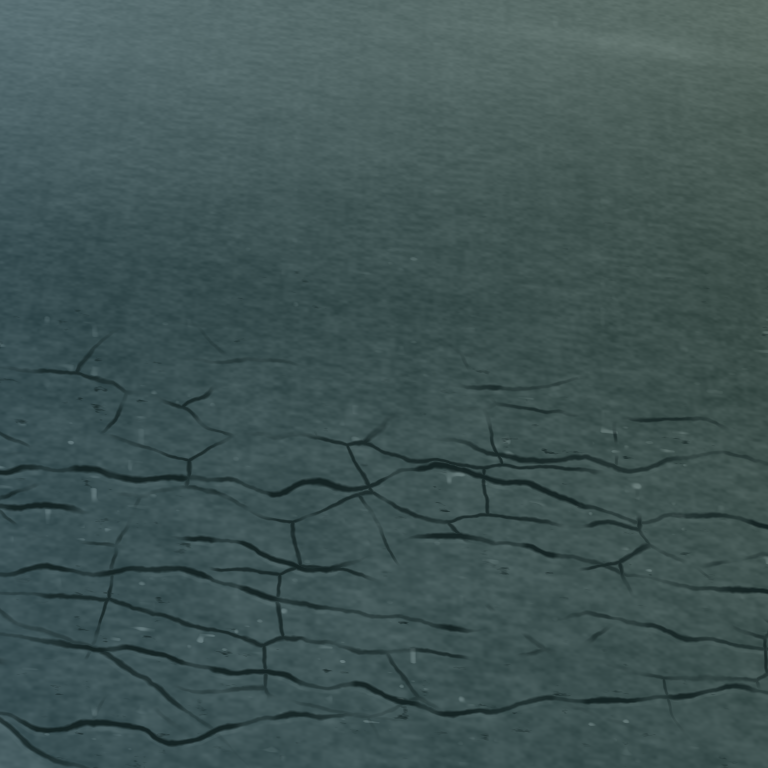
Give the GLSL for this texture, as a three.js fragment shader.

```glsl
varying vec2 vUv;

float hash(vec2 p) {
  return fract(sin(dot(p, vec2(127.1, 311.7))) * 43758.5453);
}

vec2 hash2(vec2 p) {
  return vec2(hash(p), hash(p + 37.3));
}

float noise(vec2 p) {
  vec2 i = floor(p);
  vec2 f = fract(p);
  f = f * f * (3.0 - 2.0 * f);
  return mix(mix(hash(i), hash(i + vec2(1.0, 0.0)), f.x),
             mix(hash(i + vec2(0.0, 1.0)), hash(i + 1.0), f.x), f.y);
}

float fbm(vec2 p) {
  float sum = 0.0;
  float amp = 0.5;
  for (int i = 0; i < 4; i++) {
    sum += amp * noise(p);
    p = p * 2.03 + 17.1;
    amp *= 0.5;
  }
  return sum / 0.9375;
}

// Distance to the nearest cell border, in canvas units
float cellBorder(vec2 p, vec2 scale) {
  p *= scale;
  vec2 cell = floor(p);
  vec2 nearest = vec2(0.0);
  float best = 9.0;
  for (int y = -1; y <= 1; y++) {
    for (int x = -1; x <= 1; x++) {
      vec2 c = cell + vec2(x, y);
      vec2 r = c + hash2(c) - p;
      if (dot(r, r) < best) {
        best = dot(r, r);
        nearest = r;
      }
    }
  }
  float border = 9.0;
  for (int y = -1; y <= 1; y++) {
    for (int x = -1; x <= 1; x++) {
      vec2 c = cell + vec2(x, y);
      vec2 r = c + hash2(c) - p;
      vec2 across = r - nearest;
      if (dot(across, across) > 0.0001) {
        vec2 n = normalize(across);
        border = min(border, dot(0.5 * (r + nearest), n) / length(n * scale));
      }
    }
  }
  return border;
}

// Signed height above a wandering crack
float crackHeight(vec2 p, float start, float slope, float seed) {
  float wander = 0.07 * (noise(vec2(p.x * 5.0, seed)) - 0.5)
               + 0.022 * (noise(vec2(p.x * 17.0, seed + 9.0)) - 0.5);
  return (p.y - start - slope * p.x - wander) / sqrt(1.0 + slope * slope);
}

float stroke(float d, float width) {
  return 1.0 - smoothstep(width * 0.4, width + 0.0022, abs(d));
}

void main() {
  vec2 uv = vUv;

  // Broad light and worn patches
  float tone = 0.326 + 0.085 * smoothstep(0.68, 1.0, uv.y);
  tone -= 0.022 * exp(-pow((uv.y - 0.6 + 0.08 * uv.x) / 0.12, 2.0));
  tone += 0.014 * (1.0 - uv.x) * smoothstep(0.65, 0.9, uv.y);
  tone += 0.05 * (fbm(uv * vec2(3.0, 8.0) + 4.0) - 0.5);
  float streak = (uv.y - 0.945 + 0.13 * (uv.x - 0.8)) / 0.014;
  tone += 0.045 * exp(-streak * streak) * smoothstep(0.5, 0.85, uv.x) * (1.0 - 0.7 * smoothstep(0.88, 1.0, uv.x));
  tone += 0.06 * (1.0 - smoothstep(0.05, 0.075, uv.x + uv.y * 0.9));

  // Asphalt grain, finer with distance
  vec2 ground = vec2(uv.x - 0.5, 1.0) / (3.0 - uv.y - 0.1 * uv.x);
  float near = 1.0 - smoothstep(0.45, 0.95, uv.y);
  float grain = 0.6 * noise(ground * vec2(230.0, 1000.0)) + 0.4 * noise(ground * vec2(420.0, 1700.0) + 7.0) - 0.5;
  float clumps = fbm(ground * vec2(75.0, 420.0) + 31.0) - 0.5;
  tone += grain * (0.055 + 0.025 * near) + clumps * (0.035 + 0.035 * near);

  // Long cracks drifting down to the right
  vec2 p = uv + 0.012 * (vec2(fbm(uv * 28.0), fbm(uv * 28.0 + 50.0)) - 0.5);
  float crack = 0.0;
  float lip = 0.0;
  for (int i = 0; i < 9; i++) {
    float k = float(i);
    bool diagonal = i > 6;
    float h = diagonal ? crackHeight(p, 0.23 - 0.17 * (k - 7.0), -0.75, k * 7.0)
                       : crackHeight(p, 0.575 - 0.08 * k, -0.1, k * 7.0);
    float open = smoothstep(0.3, 0.55, noise(vec2(uv.x * 6.0 + 3.0 * k, k * 3.7)));
    open *= 0.5 + 0.5 * smoothstep(0.25, 0.6, noise(vec2(uv.x * 27.0, k + 20.0)));
    open *= diagonal ? 0.8 * (1.0 - smoothstep(0.22, 0.38, uv.x)) : 1.0;
    crack = max(crack, open * stroke(h, 0.0006 + 0.0028 * open));
    lip = max(lip, open * stroke(h + 0.0065, 0.002));
  }

  // Branching network, densest at the left
  float field = smoothstep(0.02, 0.16, uv.y) * (1.0 - smoothstep(0.5, 0.62, uv.y + 0.08 * uv.x));
  float broken = smoothstep(0.42, 0.62, fbm(uv * vec2(9.0, 15.0) + 12.0) + 0.13 * (0.45 - uv.x));
  vec2 bent = p + 0.03 * (vec2(noise(uv * 11.0), noise(uv * 11.0 + 40.0)) - 0.5);
  float border = cellBorder(bent + vec2(0.0, 0.12 * uv.x), vec2(6.0, 13.0));
  crack = max(crack, 0.85 * field * broken * stroke(border, 0.0018));

  // Pits and pale chips
  vec2 lean = vec2(uv.x, uv.y + 0.1 * uv.x);
  float rough = (0.2 + 0.8 * smoothstep(0.4, 0.65, fbm(uv * vec2(6.0, 12.0) + 80.0))) * (1.0 - smoothstep(0.45, 0.85, uv.y));
  float pits = smoothstep(0.74, 0.92, fbm(lean * vec2(38.0, 95.0) + 5.0));
  float chips = smoothstep(0.8, 0.97, noise(lean * vec2(65.0, 120.0) + 60.0)) * smoothstep(0.55, 0.85, noise(uv * 33.0));
  crack = max(crack, 0.8 * pits * rough);
  tone += 0.12 * chips * (0.15 + rough) + 0.05 * lip * noise(uv * vec2(40.0, 20.0));

  // Blue at the left, green towards the upper right
  float warm = uv.x * (0.5 + 0.5 * uv.y);
  vec3 asphalt = vec3(tone - 0.088 + 0.022 * warm, tone, tone + 0.018 - 0.046 * warm);
  vec3 color = mix(asphalt, vec3(0.06, 0.115, 0.115), 0.88 * crack);
  gl_FragColor = vec4(color, 1.0);
}
```
